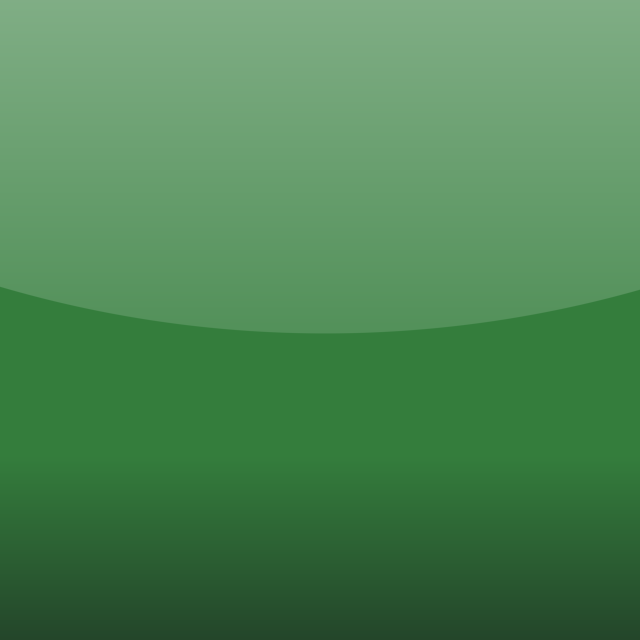
Reproduce this background procedurally as a Shadertoy shader.

```glsl
// Glossy green panel: a pale curved sheen above, a dark fade along the bottom.

void mainImage(out vec4 fragColor, in vec2 fragCoord) {
    vec2 uv = fragCoord / iResolution.xy;
    float pixel = 1.0 / iResolution.y;

    // Flat green body, darkening towards the bottom edge
    vec3 green = vec3(0.204, 0.490, 0.236);
    vec3 shadow = vec3(0.140, 0.273, 0.165);
    vec3 color = mix(shadow, green, clamp(uv.y / 0.288, 0.0, 1.0));

    // White sheen inside a large circle centred above the canvas
    float sheenEdge = length(uv - vec2(0.508, 2.284)) - 1.805;
    float sheenMask = 1.0 - smoothstep(-0.75 * pixel, 0.75 * pixel, sheenEdge);
    float sheenAlpha = mix(0.148, 0.373, clamp((uv.y - 0.479) / 0.521, 0.0, 1.0));
    color = mix(color, vec3(1.0), sheenMask * sheenAlpha);

    fragColor = vec4(color, 1.0);
}
```
